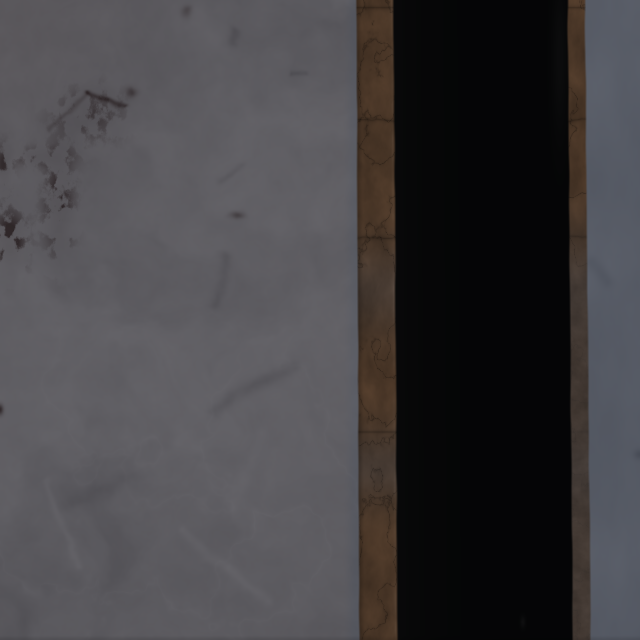
A Shadertoy shader for this texture:

```glsl
// Dim marble slabs split by a black recess between two narrow brown stone strips.
// Slightly tilted edges divide the canvas; layered noise makes clouds, veins and
// grain, while warped segments and soft masks place the stains on the left slab.
#define MARBLE vec3(0.362, 0.357, 0.376)
#define MARBLE_COOL vec3(0.335, 0.352, 0.392)
#define STONE vec3(0.292, 0.215, 0.155)
#define STONE_GREY vec3(0.255, 0.228, 0.215)
#define RECESS vec3(0.019, 0.020, 0.023)
#define STAIN vec3(0.150, 0.115, 0.120)
#define EDGE_SOFT 0.0022
#define EDGE_WOBBLE 0.0022
#define CLOUD_GAIN 0.060

float hash(vec2 p) {
    vec3 q = fract(vec3(p.xyx) * 0.1031);
    q += dot(q, q.yzx + 33.33);
    return fract((q.x + q.y) * q.z);
}

float noise(vec2 p) {
    vec2 i = floor(p), f = fract(p);
    f = f * f * (3.0 - 2.0 * f);
    return mix(mix(hash(i), hash(i + vec2(1, 0)), f.x),
               mix(hash(i + vec2(0, 1)), hash(i + vec2(1, 1)), f.x), f.y);
}

float fbm(vec2 p) {
    float sum = 0.0, amp = 0.5;
    for (int i = 0; i < 5; i++) {
        sum += amp * noise(p);
        p = mat2(1.6, 1.2, -1.2, 1.6) * p + 7.3;
        amp *= 0.5;
    }
    return sum;
}

// Soft line from a to b
float streak(vec2 p, vec2 a, vec2 b, float width) {
    vec2 d = b - a;
    float t = clamp(dot(p - a, d) / dot(d, d), 0.0, 1.0);
    float r = length(p - a - d * t) / width;
    return exp(-r * r);
}

float blob(vec2 p, vec2 centre, vec2 size) {
    vec2 q = (p - centre) / size;
    return exp(-dot(q, q));
}

// Coverage to the right of a tilted, slightly rough edge
float rightOf(vec2 p, float top, float bottom, float seed) {
    float rough = (noise(vec2(p.y * 22.0, seed)) - 0.5) * EDGE_WOBBLE;
    float x = mix(bottom, top, p.y) + rough;
    return smoothstep(-EDGE_SOFT, EDGE_SOFT, p.x - x);
}

vec3 leftMarble(vec2 p) {
    vec2 warp = vec2(fbm(p * 9.0), fbm(p * 9.0 + 31.0)) - 0.5;
    vec2 q = p + warp * 0.045;
    float cloud = fbm(q * vec2(6.0, 5.0) + warp * 1.5) - 0.48;
    vec3 col = MARBLE + cloud * CLOUD_GAIN;
    col += (fbm(q * 32.0) - 0.48) * 0.022;
    col += 0.012 * blob(p, vec2(0.38, 0.55), vec2(0.28, 0.30));
    col -= vec3(0.012, 0.017, 0.020) * blob(p, vec2(0.0, 1.0), vec2(0.22, 0.30));
    col -= 0.016 * (1.0 - smoothstep(0.0, 0.35, p.y));

    // Pale veins, strongest near the bottom
    float ridge = exp(-abs(fbm(q * 7.0 + 12.0) - 0.48) * 65.0);
    float pale = ridge * 0.35 * (1.0 - smoothstep(0.2, 0.7, p.y));
    pale += 0.7 * streak(q, vec2(0.08, 0.24), vec2(0.11, 0.12), 0.006);
    pale += 0.7 * streak(q, vec2(0.29, 0.17), vec2(0.42, 0.06), 0.007);
    pale += 0.4 * streak(q, vec2(0.41, 0.32), vec2(0.37, 0.20), 0.012);
    col += 0.030 * pale;

    // Faint grey smears
    float smear = streak(q, vec2(0.33, 0.36), vec2(0.46, 0.42), 0.011);
    smear += 0.8 * streak(q, vec2(0.325, 0.53), vec2(0.345, 0.60), 0.010);
    smear += 0.8 * streak(q, vec2(0.35, 0.73), vec2(0.38, 0.75), 0.006);
    smear += streak(q, vec2(0.37, 0.93), vec2(0.375, 0.95), 0.007);
    smear += streak(q, vec2(0.46, 0.89), vec2(0.485, 0.89), 0.004);
    smear += 0.6 * streak(q, vec2(0.11, 0.20), vec2(0.20, 0.25), 0.012);
    col -= 0.035 * smear * (0.5 + fbm(p * 40.0));

    // Broken dark stains
    float patches = blob(p, vec2(0.092, 0.68), vec2(0.022, 0.075));
    patches += 1.2 * blob(p, vec2(0.015, 0.625), vec2(0.025, 0.045));
    patches += 0.8 * blob(p, vec2(0.005, 0.735), vec2(0.014, 0.035));
    patches += 0.6 * blob(p, vec2(0.06, 0.755), vec2(0.05, 0.014));
    patches += 0.6 * blob(p, vec2(0.14, 0.82), vec2(0.05, 0.04));
    float speck = smoothstep(0.48, 0.68, fbm(p * vec2(62.0, 50.0) + 4.0));
    float stain = patches * (speck * 0.85 + 0.10);
    stain += 0.6 * streak(q, vec2(0.145, 0.86), vec2(0.195, 0.835), 0.004);
    stain += 0.5 * blob(q, vec2(0.203, 0.862), vec2(0.008, 0.010));
    stain += 0.25 * streak(q, vec2(0.145, 0.86), vec2(0.085, 0.80), 0.004);
    stain += 0.45 * blob(q, vec2(0.38, 0.668), vec2(0.010, 0.006));
    stain += 0.35 * blob(q, vec2(0.30, 0.972), vec2(0.008, 0.010));
    stain += 0.8 * blob(p, vec2(0.0, 0.36), vec2(0.005, 0.008));
    return mix(col, STAIN, clamp(stain, 0.0, 0.85));
}

vec3 stoneStrip(vec2 p, float seed) {
    vec2 q = p + 0.015 * (fbm(p * 25.0 + seed) - 0.5);
    float greyed = 0.75 * blob(p, vec2(p.x, 0.55), vec2(1.0, 0.065));
    greyed += 0.85 * blob(p, vec2(p.x, 0.27), vec2(1.0, 0.055));
    vec3 col = mix(STONE, STONE_GREY, greyed * 0.75);
    col *= 0.78 + 0.44 * fbm(q * vec2(40.0, 24.0) + seed);
    float crack = exp(-abs(fbm(q * vec2(24.0, 18.0) + seed) - 0.5) * 80.0);
    col *= 1.0 - 0.25 * crack;
    float joints = exp(-abs(q.y - 0.812) * 450.0) + exp(-abs(q.y - 0.63) * 400.0);
    joints += exp(-abs(p.y - 0.325) * 500.0) + exp(-abs(p.y - 0.988) * 450.0);
    return col * (1.0 - 0.28 * min(joints, 1.0));
}

void mainImage(out vec4 fragColor, in vec2 fragCoord) {
    vec2 p = fragCoord / iResolution.xy;
    vec3 col = leftMarble(p);
    col += vec3(-0.025, -0.012, 0.0) * smoothstep(0.535, 0.558, p.x);

    // Left strip with a shaded inner edge and a worn outer edge
    float start = mix(0.561, 0.557, p.y), end = mix(0.621, 0.615, p.y);
    vec3 strip = stoneStrip(p, 3.0) * (0.80 + 0.20 * smoothstep(start, start + 0.010, p.x));
    strip += 0.045 * noise(vec2(p.y * 60.0, 8.0)) * exp(-abs(p.x - end + 0.003) * 450.0);
    col = mix(col, strip, rightOf(p, 0.557, 0.561, 1.5));

    // Recess, faintly lit along its sides
    vec3 recess = RECESS + 0.014 * exp(-(p.x - end) * 22.0);
    recess += 0.025 * blob(p, vec2(0.875, 0.91), vec2(0.012, 0.12));
    recess += 0.035 * blob(p, vec2(0.817, 0.028), vec2(0.004, 0.009));
    col = mix(col, recess, rightOf(p, 0.615, 0.621, 5.5));

    // Narrow right strip, greyer toward the bottom
    vec3 narrow = mix(stoneStrip(p, 17.0), STONE_GREY * (0.8 + 0.4 * fbm(p * 60.0)),
                      0.75 * (1.0 - smoothstep(0.45, 0.75, p.y)));
    col = mix(col, narrow, rightOf(p, 0.887, 0.895, 9.5));

    // Cool right slab
    vec3 cool = MARBLE_COOL + (fbm(p * vec2(14.0, 7.0) + 40.0) - 0.48) * 0.05;
    cool += 0.012 * (p.y - 0.5) - 0.05 * blob(p, vec2(1.0, 0.29), vec2(0.010, 0.008));
    cool -= 0.022 * streak(p, vec2(0.925, 0.59), vec2(0.95, 0.56), 0.010);
    col = mix(col, cool, rightOf(p, 0.914, 0.923, 13.5));

    col *= 0.90 + 0.10 * smoothstep(0.0, 0.008, p.y);
    fragColor = vec4(clamp(col, 0.0, 1.0), 1.0);
}
```
